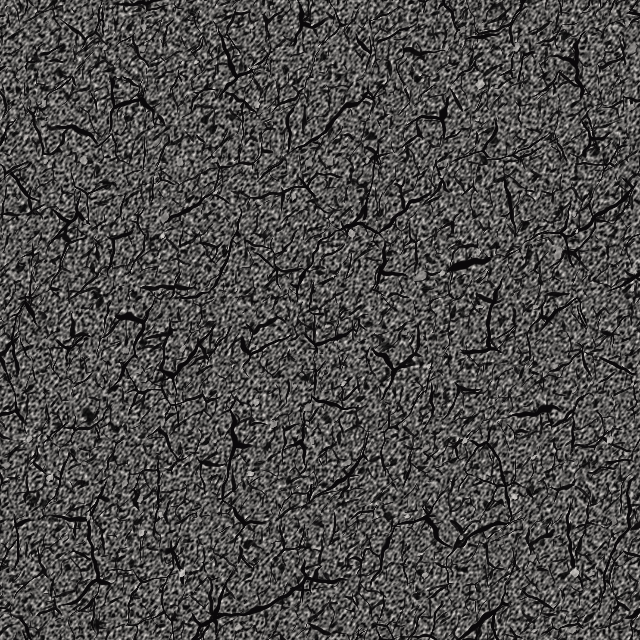
A WebGL 1 fragment shader for this texture:

```glsl
precision highp float;
uniform vec2 u_resolution;

#define STONE_TINT vec3(1.0, 0.982, 0.965)
#define CRACK_COLOR vec3(0.04, 0.033, 0.038)
#define STONE_LEVEL 0.345
#define GRAIN_CONTRAST 0.58
#define GRAIN_FREQ vec2(125.0, 250.0)
#define GROOVE_FREQ vec2(38.0, 105.0)
#define CRACK_SLANT 0.4
#define CRACK_WIDTH 0.0025
#define PEBBLE_CELLS 34.0
#define PEBBLE_CHANCE 0.15

vec2 hash2(vec2 p) {
  vec3 q = fract(p.xyx * vec3(0.1031, 0.1030, 0.0973));
  q += dot(q, q.yzx + 33.33);
  return fract((q.xx + q.yz) * q.zy);
}

mat2 rotation(float angle) {
  float c = cos(angle), s = sin(angle);
  return mat2(c, -s, s, c);
}

float cornerSlope(vec2 cell, vec2 offset) {
  float angle = 6.2832 * hash2(cell).x;
  return dot(vec2(cos(angle), sin(angle)), offset);
}

float gradientNoise(vec2 p) {
  vec2 i = floor(p), f = p - i;
  vec2 u = f * f * f * (f * (f * 6.0 - 15.0) + 10.0);
  vec2 e = vec2(1.0, 0.0);
  float low = mix(cornerSlope(i, f), cornerSlope(i + e, f - e), u.x);
  float high = mix(cornerSlope(i + e.yx, f - e.yx), cornerSlope(i + 1.0, f - 1.0), u.x);
  return mix(low, high, u.y);
}

vec2 noisePair(vec2 p) {
  return vec2(gradientNoise(p + 11.0), gradientNoise(p + 90.0));
}

// Distance to the nearest border between jittered cells
float cellBorder(vec2 p) {
  vec2 i = floor(p), f = p - i;
  vec2 nearest = vec2(0.0);
  float best = 8.0;
  for (int y = -1; y <= 1; y++)
    for (int x = -1; x <= 1; x++) {
      vec2 g = vec2(float(x), float(y));
      vec2 r = g + 0.08 + 0.84 * hash2(i + g) - f;
      if (dot(r, r) < best) { best = dot(r, r); nearest = r; }
    }
  float border = 8.0;
  for (int y = -2; y <= 2; y++)
    for (int x = -2; x <= 2; x++) {
      vec2 g = vec2(float(x), float(y));
      vec2 r = g + 0.08 + 0.84 * hash2(i + g) - f;
      vec2 gap = r - nearest;
      if (dot(gap, gap) > 0.0001)
        border = min(border, dot(0.5 * (r + nearest), normalize(gap)));
    }
  return border;
}

// Broken, tapering cracks: x is the opening, y the raised rim beside it
vec2 cracks(vec2 p, float cells, float width, float pixel) {
  vec2 q = vec2(p.x, p.y - CRACK_SLANT * p.x) * cells + cells * 1.7;
  float d = cellBorder(q * vec2(1.15, 0.87)) / cells;
  float taper = smoothstep(-0.12, 0.4, gradientNoise(q * 1.6 + 40.0));
  float w = width * (0.3 + taper);
  float present = smoothstep(0.0, 0.2, taper);
  float opening = 1.0 - smoothstep(w * 0.7, w + pixel, d);
  float rim = 1.0 - smoothstep(w + pixel, w * 2.0 + 2.0 * pixel, d);
  return present * vec2(opening, rim - opening);
}

// Diamond-like outline for angular chips
float chipRadius(vec2 r) {
  vec2 a = abs(r) * vec2(0.65, 1.2);
  return max(a.x + 0.6 * a.y, a.y);
}

// Scattered chips: x is the coverage, y the shade, z the shadow
vec3 pebbles(vec2 p, float pixel) {
  vec2 q = p * PEBBLE_CELLS, i = floor(q);
  vec2 pick = hash2(i + 71.0), spot = hash2(i + 13.0);
  vec2 r = q - i - 0.3 - 0.4 * spot;
  float size = mix(0.06, 0.2, pick.y * pick.y);
  float soft = pixel * PEBBLE_CELLS;
  mat2 turn = rotation(0.3 + 1.2 * spot.x);
  r += 0.12 * noisePair(q * 4.0);
  float chip = 1.0 - smoothstep(size - soft, size + soft, chipRadius(turn * r));
  float shadow = 1.0 - smoothstep(size - soft, size + soft, chipRadius(turn * (r + vec2(-0.05, 0.07))));
  return step(pick.x, PEBBLE_CHANCE) * vec3(chip, 0.48 + 0.26 * spot.y, shadow);
}

void main() {
  vec2 p = gl_FragCoord.xy / u_resolution.y;
  float pixel = 0.6 / u_resolution.y;

  // Slanted fine grain, nearly even over the whole ground
  vec2 steep = rotation(0.9) * p;
  float grain = gradientNoise(steep * GRAIN_FREQ)
    + 0.75 * gradientNoise(p * 205.0 + 19.0)
    + 0.12 * gradientNoise(steep * GRAIN_FREQ * 0.45 + 7.0);
  float tone = STONE_LEVEL + GRAIN_CONTRAST * grain + 0.02 * gradientNoise(p * 28.0);

  // Short grooves, most of them rising to the right, some steep
  vec2 bent = p + 0.01 * noisePair(p * 22.0);
  float groove = max(gradientNoise(rotation(0.55) * bent * GROOVE_FREQ + 31.0),
    gradientNoise(rotation(1.45) * bent * GROOVE_FREQ + 63.0) - 0.05);
  tone *= 1.0 - 0.8 * smoothstep(0.3, 0.45, groove);
  tone += 0.07 * smoothstep(0.12, 0.22, groove) * (1.0 - smoothstep(0.22, 0.32, groove));

  // Three generations of cracks on wandering coordinates
  vec2 warped = bent + 0.022 * noisePair(p * 10.0) + 0.005 * noisePair(p * 60.0);
  vec2 bold = cracks(warped, 8.0, CRACK_WIDTH, pixel);
  vec2 medium = cracks(warped + 0.37, 16.0, CRACK_WIDTH * 0.64, pixel);
  vec2 hair = cracks(warped + 0.71, 31.0, CRACK_WIDTH * 0.4, pixel);
  float opening = max(bold.x, max(0.96 * medium.x, 0.85 * hair.x));
  tone += 0.08 * max(bold.y, medium.y);

  // Chips lie on top of the cracked ground
  vec3 chip = pebbles(bent, pixel);
  float dark = max(opening, 0.75 * chip.z) * (1.0 - chip.x);
  tone = mix(tone, chip.y + 0.2 * grain, chip.x);

  vec3 stone = max(STONE_TINT * min(tone, 0.85), CRACK_COLOR);
  gl_FragColor = vec4(mix(stone, CRACK_COLOR, dark), 1.0);
}
```
